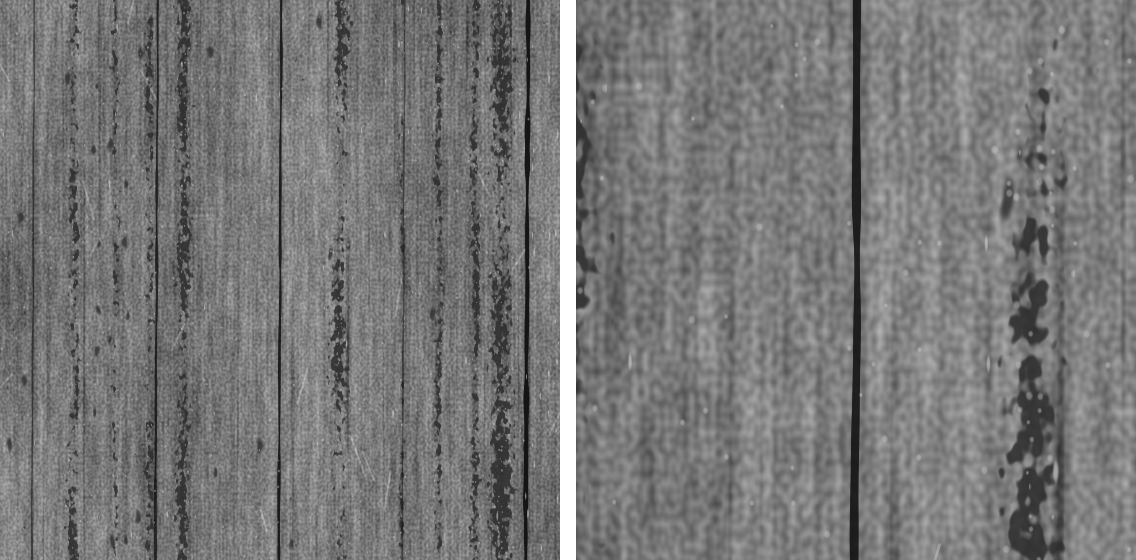
Left, the full canvas; right, a detail of the centre.
Give the GLSL for this texture, as a WebGL 2 fragment shader.

```glsl
#version 300 es
precision highp float;
// Weathered grey boards with upright grain, dark seams and worn, speckled bands.
// Stretched gradient noise gives grain and wear; jittered cells scatter pits and
// chips; short line segments add pale scratches.
uniform vec2 u_resolution;
out vec4 fragColor;

const float TAU = 6.2831853;
const float BOARD_WIDTH = 0.2205;
const float FIRST_SEAM = 0.0595;

// Seam half width and depth, from left to right
const vec2 SEAMS[5] = vec2[5](
  vec2(0.0016, 0.60), vec2(0.0021, 0.82), vec2(0.0022, 0.90),
  vec2(0.0015, 0.55), vec2(0.0040, 0.97));

// Worn bands: centre, half width, strength
const vec3 BANDS[9] = vec3[9](
  vec3(0.132, 0.012, 1.00), vec3(0.205, 0.007, 0.58), vec3(0.267, 0.010, 0.76),
  vec3(0.327, 0.014, 0.98), vec3(0.608, 0.017, 0.80), vec3(0.718, 0.006, 0.60),
  vec3(0.784, 0.008, 0.80), vec3(0.850, 0.010, 0.88), vec3(0.894, 0.022, 1.00));

vec2 hash2(vec2 cell) {
  uvec2 q = uvec2(ivec2(cell)) * uvec2(1597334673u, 3812015801u);
  uint n = (q.x ^ q.y) * 1597334673u;
  n = (n ^ (n >> 15)) * 2246822519u;
  uint m = (n ^ (n >> 13)) * 3266489917u;
  return vec2(n >> 8, m >> 8) / 16777216.0;
}

float cornerSlope(vec2 cell, vec2 offset) {
  float angle = TAU * hash2(cell).x;
  return dot(vec2(cos(angle), sin(angle)), offset);
}

float gradientNoise(vec2 p) {
  vec2 i = floor(p), f = p - i;
  vec2 u = f * f * f * (f * (f * 6.0 - 15.0) + 10.0);
  vec2 e = vec2(1.0, 0.0);
  float low = mix(cornerSlope(i, f), cornerSlope(i + e, f - e), u.x);
  float high = mix(cornerSlope(i + e.yx, f - e.yx), cornerSlope(i + 1.0, f - 1.0), u.x);
  return mix(low, high, u.y);
}

// Soft ellipses, at most one per cell, with random place, size and presence
float flecks(vec2 p, vec2 grid, vec2 radius, float chance, float seed) {
  vec2 cell = floor(p * grid);
  vec2 place = hash2(cell + seed), pick = hash2(cell + seed + 57.0);
  vec2 d = (p - (cell + 0.3 + 0.4 * place) / grid) / (radius * mix(0.5, 1.1, pick.y));
  return step(pick.x, chance) * (1.0 - smoothstep(0.3, 1.0, length(d)));
}

float segment(vec2 p, vec2 a, vec2 run, float halfWidth, float soft) {
  vec2 d = p - a;
  float t = clamp(dot(d, run) / dot(run, run), 0.0, 1.0);
  return 1.0 - smoothstep(halfWidth, halfWidth + soft, length(d - run * t));
}

// Strength of the worn bands, drifting sideways and fading along their length
float bandProfile(vec2 p) {
  float profile = 0.0;
  for (int i = 0; i < 9; i++) {
    float row = float(i) * 7.3 + 0.4;
    float drift = 0.007 * gradientNoise(vec2(row, p.y * 5.0));
    float fade = 0.92 + 0.75 * gradientNoise(vec2(row + 80.0, p.y * 4.0));
    float d = (p.x - BANDS[i].x + drift) / BANDS[i].y;
    profile = max(profile, BANDS[i].z * fade * exp(-d * d));
  }
  return profile;
}

float seamShade(vec2 p, float soft) {
  float x = p.x - 0.005 * (p.y - 0.5) + 0.002 * gradientNoise(vec2(3.5, p.y * 7.0));
  float k = clamp(round((x - FIRST_SEAM) / BOARD_WIDTH), 0.0, 4.0);
  vec2 seam = SEAMS[int(k)];
  float d = abs(x - FIRST_SEAM - k * BOARD_WIDTH);
  float halfWidth = seam.x * (1.0 + 0.7 * gradientNoise(vec2(k * 5.0 + 0.5, p.y * 18.0)));
  float groove = 1.0 - smoothstep(halfWidth - soft, halfWidth + soft, d);
  return seam.y * max(groove, 0.3 * exp(-d / 0.004));
}

float boardTone(vec2 p) {
  float tone = 0.482 + 0.10 * gradientNoise(p * vec2(4.0, 3.0) + 11.3);
  tone += 0.09 * gradientNoise(p * vec2(75.0, 3.0));
  tone += 0.10 * gradientNoise(p * vec2(170.0, 9.0) + 31.0);
  tone += 0.08 * gradientNoise(p * vec2(60.0, 34.0) + 5.0);
  tone += 0.16 * gradientNoise(p * vec2(215.0, 165.0));
  tone += 0.010 * (sin(p.x * TAU * 150.0) + 0.6 * sin(p.y * TAU * 150.0));
  float crack = smoothstep(0.3, 0.55, gradientNoise(p * vec2(110.0, 1.6) + 70.0));
  return tone - 0.11 * crack;
}

void main() {
  vec2 p = gl_FragCoord.xy / u_resolution;
  float soft = 0.7 / u_resolution.x;
  float tone = boardTone(p);

  // Worn bands broken into fine speckle, with a faint stain around them
  float band = bandProfile(p);
  float stain = max(0.0, gradientNoise(p * vec2(14.0, 5.0) + 23.0));
  float speckle = gradientNoise(p * vec2(105.0, 60.0) + 9.0)
                + 0.6 * gradientNoise(p * vec2(190.0, 130.0) + 41.0);
  float wear = smoothstep(0.05, 0.42, band + 0.45 * stain - 0.58 + 0.9 * speckle);
  tone -= 0.05 * band + 0.07 * stain;
  tone = mix(tone, 0.17, 0.85 * wear);

  // Ragged upright pits, mostly on the left
  vec2 ragged = p + 0.006 * vec2(gradientNoise(p * 45.0), gradientNoise(p * 45.0 + 60.0));
  float pitChance = mix(0.10, 0.02, smoothstep(0.2, 0.45, p.x));
  tone = mix(tone, 0.18, 0.8 * flecks(ragged, vec2(38.0, 17.0), vec2(0.007, 0.017), pitChance, 13.0));

  tone = mix(tone, 0.07, seamShade(p, soft));

  // Pale chips: tiny in the bands, longer on the boards and by the last seam
  float edge = smoothstep(0.925, 0.945, p.x);
  float chips = 0.40 * flecks(p, vec2(150.0, 110.0), vec2(0.0026, 0.0032), 0.03 + 0.22 * band, 3.0);
  chips += 0.55 * flecks(p, vec2(75.0, 32.0), vec2(0.0023, 0.010), 0.014 + 0.16 * edge, 29.0);
  tone = mix(tone, 0.85, min(chips, 1.0));

  // Oblique hairline scratches
  for (int i = 0; i < 16; i++) {
    vec2 start = hash2(vec2(i, 91)), shape = hash2(vec2(i, 47));
    vec2 run = vec2((shape.x - 0.5) * 0.07, 0.02 + 0.05 * shape.y);
    tone += 0.13 * segment(p, start, run, 0.0004, 2.0 * soft);
  }
  fragColor = vec4(vec3(clamp(tone, 0.0, 1.0)), 1.0);
}
```
